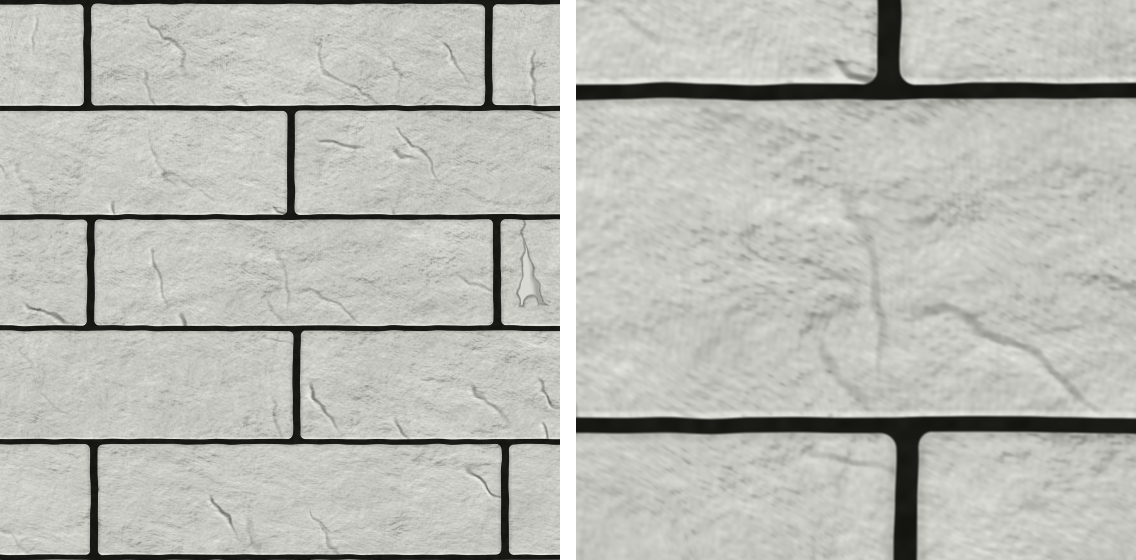
Left, the full canvas; right, a detail of the centre.
This texture is drawn by a three.js fragment shader. Its source:

```glsl
// Whitewashed split-stone bricks in running bond with narrow black joints.
varying vec2 vUv;

float hash(vec2 p) {
  return fract(sin(dot(p, vec2(127.1, 311.7))) * 43758.5453);
}

float noise(vec2 p) {
  vec2 i = floor(p), f = fract(p);
  f = f * f * (3.0 - 2.0 * f);
  return mix(mix(hash(i), hash(i + vec2(1.0, 0.0)), f.x),
             mix(hash(i + vec2(0.0, 1.0)), hash(i + 1.0), f.x), f.y);
}

vec2 wobble(vec2 p) {
  return vec2(noise(p), noise(p + 19.3)) - 0.5;
}

// Rough stone height, stretched along slanted split lines
float stoneHeight(vec2 p, float slant) {
  p += 0.016 * wobble(p * 24.0);
  float c = cos(slant), s = sin(slant);
  p = vec2(c * p.x - s * p.y, s * p.x + c * p.y) * vec2(17.0, 30.0);
  float height = 0.0, amplitude = 0.5;
  for (int i = 0; i < 5; i++) {
    height += amplitude * noise(p);
    p = mat2(1.6, 1.2, -1.2, 1.6) * p + 7.3;
    amplitude *= 0.58;
  }
  return height;
}

float roundedBox(vec2 p, vec2 halfSize, float radius) {
  vec2 q = abs(p) - halfSize + radius;
  return length(max(q, 0.0)) + min(max(q.x, q.y), 0.0) - radius;
}

void main() {
  vec2 p = vUv;

  // Courses shrink slightly towards the top; alternate ones shift by half
  float course = (0.2085 - sqrt(0.04347 - 0.008 * (p.y - 0.005))) / 0.004;
  float row = floor(course);
  float pitch = 0.734 - 0.0043 * row;
  float column = (p.x - 0.168 + 0.003 * row) / pitch - 0.5 * mod(row, 2.0);
  vec2 brick = vec2(floor(column), row);
  vec2 cell = vec2(pitch, 0.2065 - 0.004 * row);
  vec2 local = (fract(vec2(column, course)) - 0.5) * cell;
  vec2 halfSize = 0.5 * cell - vec2(0.0068, 0.0047);
  float edge = roundedBox(local + 0.0022 * wobble(p * 38.0), halfSize, 0.009);

  // Relief lit from one side, with deeper shade in scattered patches
  vec2 stone = p + brick * vec2(3.17, 5.71) + 8.0;
  float slant = 0.35 + 0.55 * hash(brick + 4.0);
  float slope = stoneHeight(stone, slant)
              - stoneHeight(stone + vec2(-0.0018, 0.0026), slant);
  float patches = smoothstep(0.35, 0.8, noise(stone * 17.0));
  float tone = 0.795 + 0.62 * slope + (0.3 + 0.9 * patches) * min(slope + 0.025, 0.0);
  tone += 0.04 * (noise(stone * 9.0) - 0.5) + 0.02 * (hash(brick) - 0.5);
  tone += 0.035 * (noise(stone * 330.0) - 0.5);

  // Meandering cracks, each a dark fissure beside a lit lip
  vec2 bent = local + 0.026 * wobble(stone * 21.0) + 0.008 * wobble(stone * 75.0);
  for (int i = 0; i < 7; i++) {
    vec2 seed = brick + float(i) * vec2(3.7, 9.1);
    vec2 start = (vec2(hash(seed), hash(seed + 1.0)) * 2.0 - 1.0) * halfSize;
    float angle = -0.25 - 1.4 * hash(seed + 2.0);
    vec2 along = vec2(cos(angle), sin(angle));
    vec2 offset = bent - start;
    float t = dot(offset, along) / (0.05 + 0.13 * hash(seed + 3.0));
    float across = dot(offset, vec2(-along.y, along.x));
    float depth = 0.08 + 0.36 * pow(hash(seed + 5.0), 2.0);
    depth *= smoothstep(0.0, 0.15, t) * (1.0 - smoothstep(0.55, 1.0, t));
    depth *= 0.5 + 0.7 * noise(stone * 55.0 + 3.0);
    tone -= depth * (1.0 - smoothstep(0.0005, 0.0048, abs(across)));
    tone += 0.3 * depth * (1.0 - smoothstep(0.0, 0.006, abs(across + 0.007)));
  }

  // One smooth chipped spot with a shaded rim
  if (brick == vec2(1.0, 2.0)) {
    vec2 c = p - vec2(0.952, 0.455) + 0.012 * wobble(p * 65.0);
    float t = clamp(c.y / 0.11, 0.0, 1.0);
    float chip = max(abs(c.x + 0.016 * t) - 0.024 * (1.0 - t), -c.y);
    chip = max(chip, 0.014 - length((c + vec2(0.003, 0.004)) * vec2(1.0, 0.6)));
    tone -= 0.22 * (1.0 - smoothstep(0.0, 0.004, abs(chip)));
    float plaster = 0.85 - 0.2 * smoothstep(0.0, 0.012, c.x + 0.016 * t);
    tone = mix(tone, plaster, 1.0 - smoothstep(-0.003, 0.0, chip));
  }

  // Soft arris, bright along the lower edge
  float rim = smoothstep(-0.007, -0.001, edge);
  float lower = 1.0 - smoothstep(0.002, 0.006, local.y + halfSize.y);
  tone += rim * mix(-0.07, 0.08, lower);
  tone = clamp(tone, 0.2, 0.9);

  vec3 face = vec3(tone, tone, tone - 0.02);
  vec3 joint = vec3(0.075, 0.075, 0.06) + 0.035 * noise(p * 140.0);
  gl_FragColor = vec4(mix(face, joint, smoothstep(-0.001, 0.0012, edge)), 1.0);
}
```
